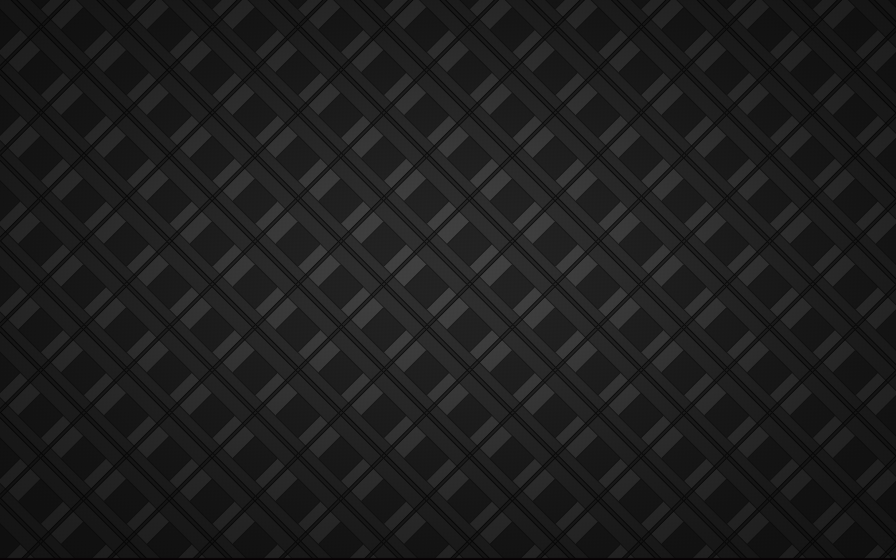
A WebGL 2 fragment shader for this pattern:

```glsl
#version 300 es
precision highp float;

uniform vec2 u_resolution;
out vec4 fragColor;

// Signed distance to the nearest repeat of a line at the given offset
float repeatDist(float t, float offset) {
    return fract(t - offset + 0.5) - 0.5;
}

// Antialiased coverage of a repeating stripe, also when thinner than a pixel
float stripe(float t, float center, float width, float pixel) {
    float inside = 0.5 * width - abs(repeatDist(t, center));
    return clamp(inside / pixel + 0.5, 0.0, min(1.0, width / pixel));
}

void main() {
    vec2 uv = gl_FragCoord.xy / u_resolution;
    vec2 p = vec2(gl_FragCoord.x / u_resolution.y, 1.0 - uv.y);

    // Diagonal cell coordinates: x crosses the rising bands, y the falling ones
    vec2 cell = vec2(p.x + p.y, p.x - p.y) * 6.53 - vec2(0.79, 0.163);
    float pixel = 6.53 * sqrt(2.0) / u_resolution.y;

    // Bright rising bands pass beneath the continuous falling bands
    float rising = stripe(cell.x, 0.03, 0.48, pixel);
    float falling = stripe(cell.y, -0.035, 0.47, pixel);
    float shade = mix(0.133, 0.25, rising);
    shade = mix(shade, 0.18, falling);

    // Dim channels between the paired grooves
    float channel = max(stripe(cell.x, 0.0, 0.05, pixel),
                        stripe(cell.y, 0.0, 0.065, pixel));
    shade = mix(shade, 0.145, channel);

    // Fine woven grain
    vec2 grain = sin(cell * 6.28318 * vec2(12.0, 11.0));
    shade += 0.004 * grain.x * grain.y;

    // Grooves beside each channel and faint seams around the panels
    float groove = 0.0;
    float seam = 0.0;
    for (int i = 0; i < 2; i++) {
        float side = float(i) * 2.0 - 1.0;
        groove = max(groove, stripe(cell.x, side * 0.025, 0.014, pixel));
        groove = max(groove, stripe(cell.y, side * 0.033, 0.016, pixel));
        seam = max(seam, stripe(cell.x, 0.03 + side * 0.24, 0.013, pixel) * (1.0 - falling));
        seam = max(seam, stripe(cell.y, -0.035 + side * 0.235, 0.015, pixel));
    }
    shade = mix(shade, 0.06, 0.7 * seam);
    shade = mix(shade, 0.045, groove);

    // Soft central light and a dark lower rim
    vec2 fromLight = uv - vec2(0.5, 0.53);
    shade *= mix(0.39, 1.0, exp(-5.0 * dot(fromLight, fromLight)));
    float rim = 1.0 - smoothstep(0.002, 0.005, uv.y);
    vec3 color = mix(vec3(shade), vec3(0.03, 0.01, 0.02), rim);
    fragColor = vec4(color, 1.0);
}
```
